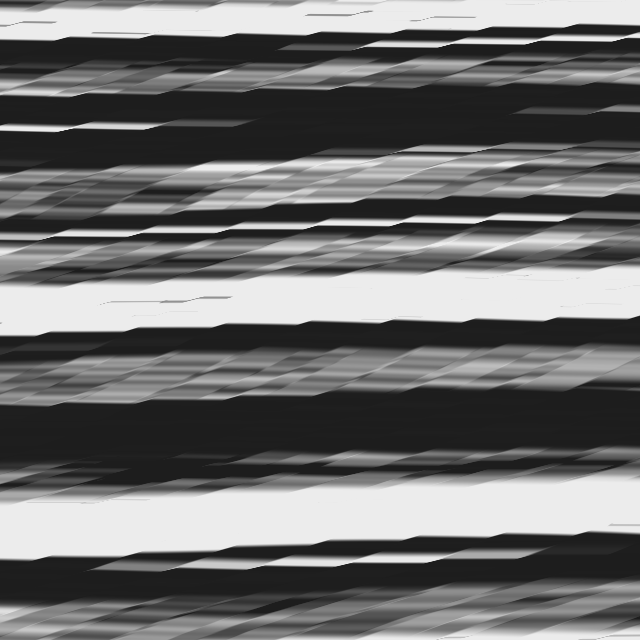
Write a three.js fragment shader that draws this texture.

```glsl
#define BANDS 16.0        // stacked bands over the height
#define CELLS 8.0         // stroke segments over the width
#define SLANT 2.5         // run over rise of the segment ends
#define STEP_TILT 0.045   // climb made in jumps between segments
#define SAG 0.012         // fall inside each segment
#define DARK_SHARE 0.42
#define WHITE_START 0.80
#define BLACK 0.115
#define WHITE 0.925

varying vec2 vUv;

float hash(float n) {
  return fract(sin(n * 91.345 + 4.7) * 4375.85);
}

vec2 gradient(vec2 cell) {
  float angle = 6.2832 * fract(sin(dot(cell, vec2(127.1, 311.7))) * 4375.85);
  return vec2(cos(angle), sin(angle));
}

float gradientNoise(vec2 p) {
  vec2 i = floor(p);
  vec2 f = p - i;
  vec2 u = f * f * f * (f * (f * 6.0 - 15.0) + 10.0);
  float a = dot(gradient(i), f);
  float b = dot(gradient(i + vec2(1.0, 0.0)), f - vec2(1.0, 0.0));
  float c = dot(gradient(i + vec2(0.0, 1.0)), f - vec2(0.0, 1.0));
  float d = dot(gradient(i + 1.0), f - 1.0);
  return mix(mix(a, b, u.x), mix(c, d, u.x), u.y);
}

// Staircase with narrow smooth risers
float stairs(float t) {
  return floor(t) + smoothstep(0.9, 1.0, fract(t));
}

// Evenly spread key that decides whether a band is dark, grey or white
float bandKey(float band) {
  return fract(band * 0.618034 + 0.6);
}

// Thin bright stroke that fades in and out along a dark band
float darkBand(float band, float s, float segment) {
  float d = s - band - 0.5 - 0.2 * (hash(band + 31.0) - 0.5);
  float stroke = smoothstep(-0.09, -0.04, d) * (1.0 - smoothstep(0.02, 0.16, d));
  float glow = gradientNoise(vec2(segment * 0.22, band * 7.0 + 0.5));
  return 0.02 * gradientNoise(vec2(segment * 0.3, s * 6.0))
       + stroke * smoothstep(-0.08, 0.4, glow);
}

// Overlapping grey strokes of several lengths
float greyBand(float key, float s, float segment, float shortSegment) {
  float broad = gradientNoise(vec2(segment * 0.15, s * 1.3 + 9.0));
  float middle = gradientNoise(vec2(segment * 0.35, s * 3.0));
  float fine = gradientNoise(vec2(shortSegment * 0.6 + 17.0, s * 7.0));
  return 0.42 + 0.3 * (key - 0.6) + 0.5 * broad + 0.7 * middle + 0.5 * fine;
}

// White with a few faint dashes
float whiteBand(float s, float shortSegment) {
  float dash = gradientNoise(vec2(shortSegment * 0.4 + 5.0, s * 8.0));
  return 1.0 - 0.45 * smoothstep(0.4, 0.6, dash);
}

float bandTone(float band, float s, float segment, float shortSegment) {
  float key = bandKey(band);
  if (key < DARK_SHARE) return darkBand(band, s, segment);
  if (key > WHITE_START) return whiteBand(s, shortSegment);
  return greyBand(key, s, segment, shortSegment);
}

void main() {
  // Slanted stroke segments
  float run = CELLS * (vUv.x - SLANT * vUv.y) + gradientNoise(vec2(0.5, vUv.y * 6.0));
  float segment = stairs(run);
  float shortSegment = stairs(run * 1.37 + 0.4);

  // Height along the stepped, gently bent strokes
  float y = vUv.y - STEP_TILT * (segment / CELLS + SLANT * vUv.y) + SAG * vUv.x;
  y += 0.015 + 0.012 * gradientNoise(vec2(vUv.x * 1.2, vUv.y * 4.0));
  float s = BANDS * y * (0.75 + 0.25 * y);

  // Nearest border between bands: crisp under bright, soft above it
  float border = floor(s + 0.5);
  float edge = border + 0.5 * (hash(border) - 0.5)
             + 0.3 * gradientNoise(vec2(vUv.x * 1.3, border * 5.0 + 0.5));
  float softness = bandKey(border) > bandKey(border - 1.0) ? 0.04 : 0.1;
  float below = bandTone(border - 1.0, s, segment, shortSegment);
  float above = bandTone(border, s, segment, shortSegment);
  float tone = mix(clamp(below, 0.0, 1.0), clamp(above, 0.0, 1.0),
                   smoothstep(edge - softness, edge + softness, s));

  gl_FragColor = vec4(vec3(mix(BLACK, WHITE, tone)), 1.0);
}
```
